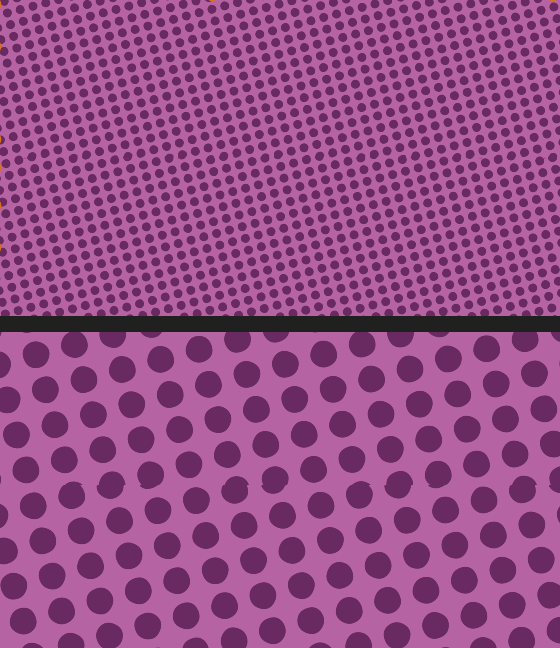
Top, the full canvas; bottom, a detail of the centre.
Write a WebGL 2 fragment shader that draws this pattern.

```glsl
#version 300 es
precision highp float;

uniform vec2 u_resolution;
out vec4 fragColor;

const vec3 ORCHID = vec3(0.71, 0.39, 0.64);
const vec3 PLUM = vec3(0.41, 0.16, 0.38);
const vec3 RED_FLECK = vec3(0.62, 0.20, 0.36);
const vec3 ORANGE = vec3(0.85, 0.45, 0.10);

// Lengths are fractions of the canvas height.
const vec2 ROW_STEP = vec2(0.0405, 0.01065);
const vec2 COLUMN_STEP = vec2(-0.00995, 0.0370);
const vec2 DOT_ORIGIN = vec2(0.881, 0.511);
const float DOT_RADIUS = 0.0141;
const float SEAM_Y = 0.505;
const vec2 SEAM_SHIFT = vec2(0.0022, 0.0008);

float hash(vec2 p) {
    return fract(sin(dot(p, vec2(127.1, 311.7))) * 4375.85);
}

float coverage(float signedDistance, float pixel) {
    return 1.0 - smoothstep(-0.5 * pixel, 0.5 * pixel, signedDistance);
}

// Signed distance to the nearest dot of a slanted lattice.
float dotLattice(vec2 p, mat2 steps, float radius) {
    vec2 cell = round(inverse(steps) * p);
    vec2 offset = p - steps * cell;
    float angle = atan(offset.y, offset.x);
    float phase = 6.2832 * hash(cell);
    float wobble = sin(3.0 * angle + phase) + 0.6 * sin(5.0 * angle - phase);
    return length(offset) - radius * (1.0 + 0.015 * wobble);
}

// Sparse flecks along a line: one possible fleck per cell.
float flecks(float along, float across, float spacing, float density,
             vec2 size, float seed, float pixel) {
    float id = floor(along / spacing);
    float center = (id + 0.25 + 0.5 * hash(vec2(id, seed))) * spacing;
    float present = step(hash(vec2(id, seed + 7.0)), density);
    vec2 q = vec2(along - center, across) / size;
    return present * coverage((length(q) - 1.0) * min(size.x, size.y), pixel);
}

void main() {
    float pixel = 1.0 / u_resolution.y;
    vec2 p = gl_FragCoord.xy * pixel;

    // Dots slip slightly below the seam.
    float below = coverage(p.y - SEAM_Y, pixel);
    vec2 slipped = p - DOT_ORIGIN + SEAM_SHIFT * below;
    float dots = dotLattice(slipped, mat2(ROW_STEP, COLUMN_STEP), DOT_RADIUS);
    vec3 color = mix(ORCHID, PLUM, coverage(dots, pixel));

    // Faint red wear on the seam.
    float worn = flecks(p.x, p.y - SEAM_Y + 0.006, 0.06, 0.3,
                        vec2(0.006, 0.002), 3.0, pixel);
    color = mix(color, RED_FLECK, 0.5 * worn);

    // Orange chips on the top and left edges.
    float topChips = flecks(p.x, 1.0 - p.y, 0.2, 0.45,
                            vec2(0.009, 0.004), 11.0, pixel);
    float leftChips = flecks(p.y, p.x, 0.13, 0.5,
                             vec2(0.011, 0.004), 19.0, pixel);
    color = mix(color, ORANGE, max(topChips, leftChips));

    fragColor = vec4(color, 1.0);
}
```
